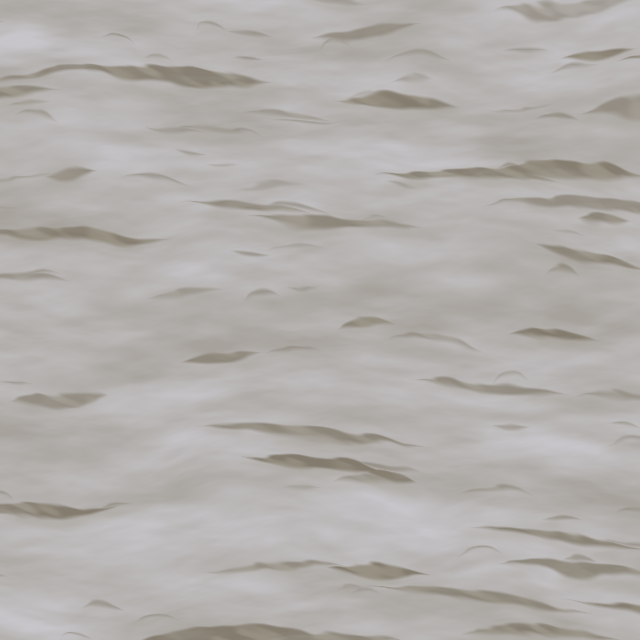
Write a three.js fragment shader that draws this texture.

```glsl
// Pale, wind-rippled water: layered noise stretched sideways gives the soft
// grey and beige streaks, and scattered, arched lens shapes with ragged edges
// form the olive wave troughs, each with a faint sandy halo below it.

varying vec2 vUv;

const vec3 SKY_GREY = vec3(0.768, 0.760, 0.772);
const vec3 SAND_GREY = vec3(0.655, 0.637, 0.612);
const vec3 HALO_SAND = vec3(0.655, 0.635, 0.595);
const vec3 OLIVE_DARK = vec3(0.510, 0.480, 0.425);
const vec3 OLIVE_LIGHT = vec3(0.590, 0.565, 0.510);

// Sine-free hashes
float hash12(vec2 p) {
  vec3 q = fract(vec3(p.xyx) * 0.1031);
  q += dot(q, q.yzx + 33.33);
  return fract((q.x + q.y) * q.z);
}

vec4 hash42(vec2 p) {
  vec4 q = fract(p.xyxy * vec4(0.1031, 0.1030, 0.0973, 0.1099));
  q += dot(q, q.wzxy + 33.33);
  return fract((q.xxyz + q.yzzw) * q.zywx);
}

float valueNoise(vec2 p) {
  vec2 cell = floor(p);
  vec2 f = fract(p);
  f = f * f * f * (f * (f * 6.0 - 15.0) + 10.0);
  float low = mix(hash12(cell), hash12(cell + vec2(1.0, 0.0)), f.x);
  float high = mix(hash12(cell + vec2(0.0, 1.0)), hash12(cell + 1.0), f.x);
  return mix(low, high, f.y);
}

// Layered noise; each octave is sheared so the streaks cross slightly
float streaks(vec2 p, vec2 scale) {
  float sum = 0.0;
  float weight = 0.5;
  float shear = 0.10;
  for (int i = 0; i < 4; i++) {
    vec2 q = vec2(p.x, p.y + shear * p.x);
    sum += weight * valueNoise(q * scale + float(i) * 17.3);
    scale *= vec2(1.8, 1.75);
    weight *= 0.6;
    shear *= -1.1;
  }
  return sum / 1.088;
}

// One arched lens: x is its body, y the halo below it
vec2 trough(vec2 q, vec2 halfSize, float slope, float arch) {
  float u = q.x / halfSize.x;
  float y = q.y - slope * q.x + arch * u * u;
  float taper = halfSize.y * (1.0 - u * u);
  float soft = y > 0.0 ? 0.0030 : 0.0045;
  float body = 1.0 - smoothstep(-soft, soft, abs(y) - taper);
  float halo = 1.0 - smoothstep(-0.006, 0.016, abs(y + 0.010) - taper);
  return vec2(body, halo);
}

// Scatters troughs over a jittered grid, checking the neighbouring cells
vec2 troughField(vec2 p, vec2 grid, float chance, vec2 minSize, vec2 maxSize,
                 float seed) {
  vec2 home = floor(p * grid);
  vec2 field = vec2(0.0);
  for (int j = -1; j <= 1; j++) {
    for (int i = -1; i <= 1; i++) {
      vec2 cell = home + vec2(float(i), float(j));
      vec4 place = hash42(cell + seed);
      vec4 form = hash42(cell + seed + 71.7);
      vec2 center = (cell + place.xy) / grid;
      vec2 halfSize = mix(minSize, maxSize, vec2(form.x * form.x, form.y * sqrt(form.x)));
      float slope = mix(-0.11, 0.09, form.z);
      float arch = mix(-0.002, 0.008, form.w);
      float strength = step(place.z, chance) * mix(0.55, 1.0, sqrt(place.w));
      field = max(field, strength * trough(p - center, halfSize, slope, arch));
    }
  }
  return field;
}

void main() {
  // Gentle swell bends every streak
  vec2 p = vUv;
  p.y += 0.045 * (valueNoise(vUv * vec2(3.0, 5.0) + 4.7) - 0.5);
  p.y += 0.014 * (valueNoise(vUv * vec2(9.0, 16.0) + 21.0) - 0.5);

  // Pale surface
  float broad = streaks(p + 3.1, vec2(3.5, 15.0));
  float fine = streaks(p + 8.6, vec2(10.0, 48.0));
  float tone = 0.54 + 1.25 * (broad - 0.5) + 0.75 * (fine - 0.5);
  vec3 color = mix(SAND_GREY, SKY_GREY, clamp(tone, 0.0, 1.1));

  // Ragged edges and diagonal grain for the troughs
  float grain = valueNoise(vec2(p.x * 26.0, p.y * 85.0 + p.x * 30.0));
  float ragged = valueNoise(p * vec2(20.0, 45.0) + 12.0);
  vec2 torn = p + vec2(0.0, 0.010 * (ragged - 0.5) + 0.005 * (grain - 0.5));

  vec2 large = troughField(torn, vec2(4.0, 15.0), 0.66,
                           vec2(0.035, 0.006), vec2(0.165, 0.015), 5.0);
  vec2 small = troughField(torn, vec2(7.0, 28.0), 0.34,
                           vec2(0.018, 0.002), vec2(0.065, 0.006), 43.0);

  // Sandy halo first, then the olive bodies
  float halo = max(large.y, 0.5 * small.y);
  float body = max(large.x, 0.6 * small.x);
  color = mix(color, HALO_SAND, 0.42 * halo * smoothstep(0.15, 0.75, ragged));
  vec3 olive = mix(OLIVE_DARK, OLIVE_LIGHT, smoothstep(0.30, 0.95, grain));
  color = mix(color, olive, body * mix(0.72, 1.0, smoothstep(0.2, 0.6, fine)));

  gl_FragColor = vec4(color, 1.0);
}
```
